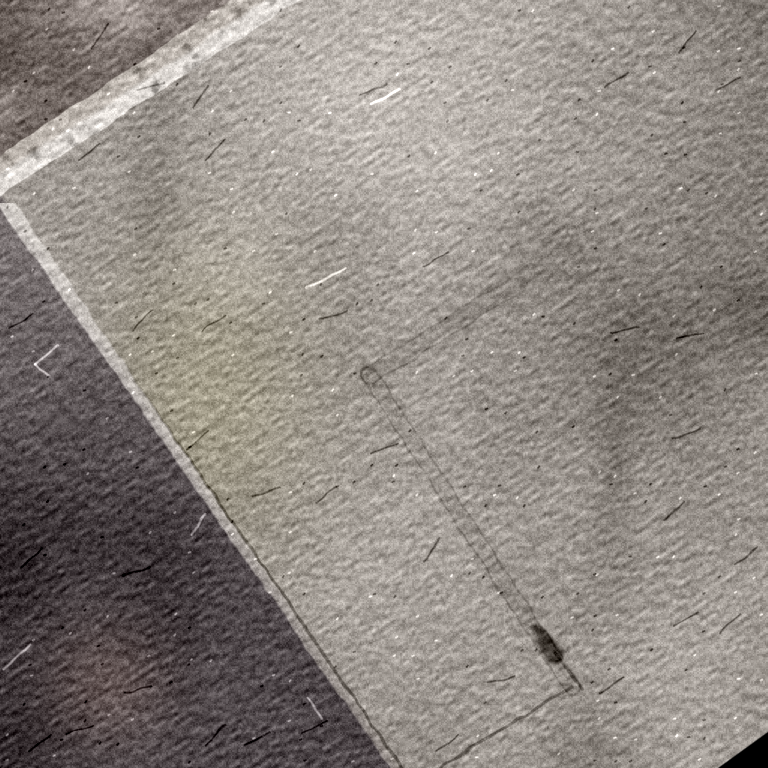
A Shadertoy shader for this texture:

```glsl
// Worn grainy pavement with pale painted borders, a faint inner frame and scratches.

float hash(vec2 p) {
    vec3 h = fract(vec3(p.xyx) * 0.1031);
    h += dot(h, h.yzx + 33.33);
    return fract((h.x + h.y) * h.z);
}

float noise(vec2 p) {
    vec2 c = floor(p), f = fract(p), e = vec2(1, 0);
    f = f * f * (3.0 - 2.0 * f);
    return mix(mix(hash(c), hash(c + e.xy), f.x),
               mix(hash(c + e.yx), hash(c + e.xx), f.x), f.y);
}

float fbm(vec2 p) {
    float sum = 0.0, gain = 0.5;
    for (int i = 0; i < 4; i++) {
        sum += gain * noise(p);
        p = mat2(1.6, 1.2, -1.2, 1.6) * p + 7.3;
        gain *= 0.5;
    }
    return sum;
}

float glow(vec2 p, vec2 center, vec2 radius) {
    vec2 q = (p - center) / radius;
    return exp(-dot(q, q));
}

float segment(vec2 p, vec2 a, vec2 b) {
    vec2 ab = b - a;
    return length(p - a - ab * clamp(dot(p - a, ab) / dot(ab, ab), 0.0, 1.0));
}

// Signed distance to a line, positive on the left of a -> b
float side(vec2 p, vec2 a, vec2 b) {
    vec2 dir = normalize(b - a);
    return dot(p - a, vec2(-dir.y, dir.x));
}

float stroke(float d, float halfWidth, float soft) {
    return 1.0 - smoothstep(halfWidth - soft, halfWidth + soft, d);
}

// Shaded strip with two darker rims
float track(vec2 p, vec2 a, vec2 b, float gap, float soft) {
    float d = segment(p, a, b);
    return 0.045 * stroke(d, gap, 0.006) + 0.11 * stroke(abs(d - gap), 0.0014, soft);
}

// Hashed short strokes, one candidate per grid cell
float scatter(vec2 p, float cells, float density, float reach, float soft) {
    vec2 cell = floor(p * cells) + cells;
    vec2 center = 0.3 + 0.4 * vec2(hash(cell + 11.0), hash(cell + 23.0));
    float angle = 0.15 + 0.9 * hash(cell + 37.0);
    vec2 arm = reach * vec2(cos(angle), sin(angle));
    vec2 q = (fract(p * cells) - center) / cells;
    return step(hash(cell), density) * stroke(segment(q, -arm, arm), 0.0011, soft);
}

vec3 pavement(vec2 p) {
    // Soft tones: center, radius, gain
    const vec4 tones[9] = vec4[9](
        vec4(0.52, 0.90, 0.23, 0.15), vec4(0.53, 0.27, 0.14, 0.05),
        vec4(0.28, 0.60, 0.15, 0.05), vec4(0.90, 0.12, 0.11, 0.04),
        vec4(0.85, 0.55, 0.13, -0.16), vec4(1.0, 0.60, 0.06, -0.13),
        vec4(0.72, 0.69, 0.07, -0.06), vec4(0.42, 0.68, 0.08, -0.06),
        vec4(0.76, 0.02, 0.06, -0.09));
    float tone = -0.10 * smoothstep(0.75, 1.05, p.x) * smoothstep(0.4, 0.8, p.y);
    for (int i = 0; i < 9; i++) tone += tones[i].w * glow(p, tones[i].xy, tones[i].zz);
    tone -= 0.09 * glow(p, vec2(0.80, 0.38), vec2(0.03, 0.12));
    tone -= 0.08 * glow(p, vec2(0.20, 0.75), vec2(0.04, 0.15));
    float ochre = 0.05 * glow(p, vec2(0.27, 0.48), vec2(0.14, 0.20));
    return vec3(0.605, 0.58, 0.555 - ochre) + tone;
}

vec3 darkGround(vec2 p) {
    vec3 ground = mix(vec3(0.30, 0.27, 0.28), vec3(0.45, 0.42, 0.42), smoothstep(0.25, 0.68, p.y));
    ground -= 0.14 * glow(p, vec2(0.0, 0.27), vec2(0.10, 0.12));
    ground -= 0.09 * glow(p, vec2(0.20, 0.21), vec2(0.07, 0.12));
    ground -= 0.10 * glow(p, vec2(0.03, 0.04), vec2(0.08, 0.10));
    return ground + vec3(0.14, 0.115, 0.10) * glow(p, vec2(0.14, 0.11), vec2(0.08));
}

void mainImage(out vec4 fragColor, in vec2 fragCoord) {
    vec2 p = fragCoord / iResolution.xy;
    float soft = max(0.0012, 1.0 / iResolution.y);
    float wear = fbm(p * 45.0);
    vec2 rough = p + 0.004 * (vec2(noise(p * 70.0), noise(p * 70.0 + 19.0)) - 0.5);

    // Ground on either side of the left border
    float left = side(rough, vec2(0.007, 0.736), vec2(0.514, 0.0));
    float along = clamp(1.0 - p.y / 0.736, 0.0, 1.0);
    vec3 color = mix(darkGround(p), pavement(p), smoothstep(-0.004, 0.004, left));
    color += 0.10 * (fbm(p * 9.0) - 0.47);

    // Inner frame and its dark wedge
    vec2 corner = vec2(0.482, 0.511), foot = vec2(0.744, 0.106);
    float fade = 1.0 - smoothstep(0.62, 0.77, p.x);
    color -= fade * track(rough, corner, vec2(0.76, 0.685), 0.011, soft);
    color -= track(rough, corner, foot, 0.010, soft);
    color -= 0.24 * stroke(segment(rough, foot, vec2(0.57, 0.0)), 0.002, soft);
    float taper = mix(0.004, 0.011, smoothstep(0.19, 0.155, p.y));
    color -= 0.34 * stroke(segment(rough, vec2(0.698, 0.183), vec2(0.722, 0.148)), taper, 0.004);
    color -= 0.20 * stroke(segment(rough, vec2(0.722, 0.15), vec2(0.757, 0.103)), 0.002, soft);

    // Left painted border, thinning and fading downward
    float paint = stroke(abs(left), mix(0.010, 0.005, along), soft * 1.5) * step(p.y, 0.736);
    vec3 paintColor = mix(vec3(0.87, 0.85, 0.83), vec3(0.57, 0.54, 0.52), along);
    color = mix(color, paintColor, paint * (0.7 + 0.3 * wear));
    color -= 0.24 * smoothstep(0.2, 0.5, along) * stroke(abs(left - 0.008), 0.002, soft);

    // Upper painted band with ground beyond it
    float top = side(rough, vec2(0.0, 0.746), vec2(0.39, 1.0));
    vec3 beyond = vec3(0.44, 0.40, 0.38) + 0.35 * (fbm(p * 14.0) - 0.47);
    beyond += 0.14 * glow(p, vec2(0.16, 0.98), vec2(0.07, 0.05));
    vec3 band = mix(vec3(0.89, 0.87, 0.85), vec3(0.74, 0.71, 0.68), smoothstep(0.019, 0.027, top));
    band -= 0.25 * smoothstep(0.55, 0.75, wear);
    color = mix(color, band, smoothstep(-soft, soft, top));
    color = mix(color, beyond, smoothstep(-soft, soft, top - 0.043 - 0.018 * p.x));

    // Diagonal relief and fine grain
    vec2 ripple = mat2(0.83, -0.56, 0.56, 0.83) * p * vec2(95.0, 185.0);
    color += 0.17 * (noise(ripple) - noise(ripple + vec2(0.3, 0.8)));
    color += 0.11 * (hash(floor(p * 512.0)) - 0.5) + 0.12 * (noise(p * 230.0) - 0.5);

    // Cracks, pits, pale specks and longer scratches
    color -= 0.30 * scatter(rough, 13.0, 0.22, 0.018, soft);
    color -= 0.35 * scatter(p, 42.0, 0.10, 0.001, soft);
    color += 0.36 * scatter(p, 38.0, 0.12, 0.001, soft);
    const vec4 scratches[7] = vec4[7](
        vec4(0.045, 0.525, 0.075, 0.55), vec4(0.045, 0.525, 0.065, 0.511),
        vec4(0.483, 0.865, 0.52, 0.885), vec4(0.25, 0.305, 0.268, 0.33),
        vec4(0.40, 0.625, 0.45, 0.65), vec4(0.40, 0.09, 0.42, 0.065),
        vec4(0.005, 0.13, 0.04, 0.16));
    for (int i = 0; i < 7; i++)
        color += 0.36 * stroke(segment(rough, scratches[i].xy, scratches[i].zw), 0.0015, soft);

    // Black cut at the lower right
    color *= smoothstep(-soft, soft, side(p, vec2(0.935, 0.0), vec2(1.0, 0.047)));
    fragColor = vec4(clamp(color, 0.0, 1.0), 1.0);
}
```
